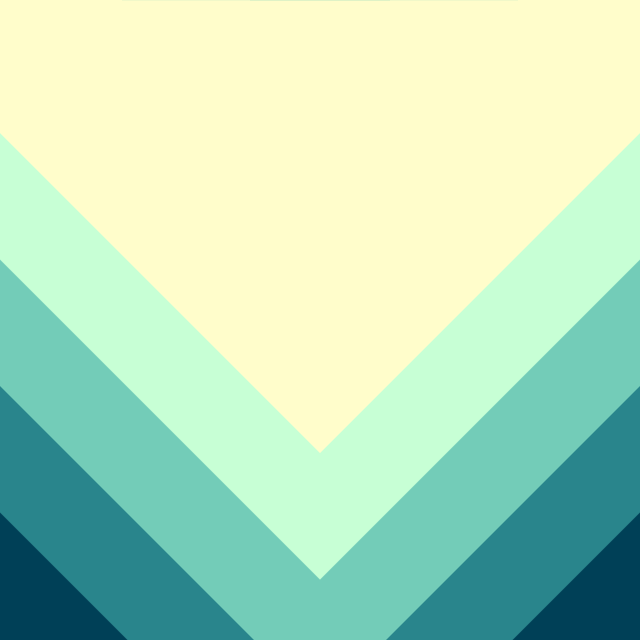
This background is drawn by a WebGL 2 fragment shader. Its source:

```glsl
#version 300 es
precision highp float;

uniform vec2 u_resolution;
out vec4 fragColor;

// Palette from the inner wedge out to the lower corners
const vec3 BANDS[5] = vec3[5](
    vec3(1.00, 0.992, 0.795),
    vec3(0.78, 1.00, 0.835),
    vec3(0.45, 0.80, 0.72),
    vec3(0.16, 0.52, 0.55),
    vec3(0.00, 0.25, 0.34)
);

void main() {
    vec2 uv = gl_FragCoord.xy / u_resolution;
    float sideDistance = abs(uv.x - 0.5);

    // Lines of equal depth form a V with 45 degree arms
    float depth = 1.0 - uv.y + sideDistance;
    float softness = 1.0 / min(u_resolution.x, u_resolution.y);

    // Evenly spaced chevrons, each laid over the last
    vec3 color = BANDS[0];
    for (int i = 1; i < 5; i++) {
        float edge = 0.708 + 0.1976 * float(i - 1);
        color = mix(color, BANDS[i], smoothstep(edge - softness, edge + softness, depth));
    }

    // Faint hairline along the top, stronger near the centre
    float hairline = smoothstep(0.998, 1.0, uv.y);
    float strength = 0.15 * step(sideDistance, 0.31) + 0.2 * step(sideDistance, 0.11);
    color = mix(color, BANDS[2], hairline * strength);

    fragColor = vec4(color, 1.0);
}
```
